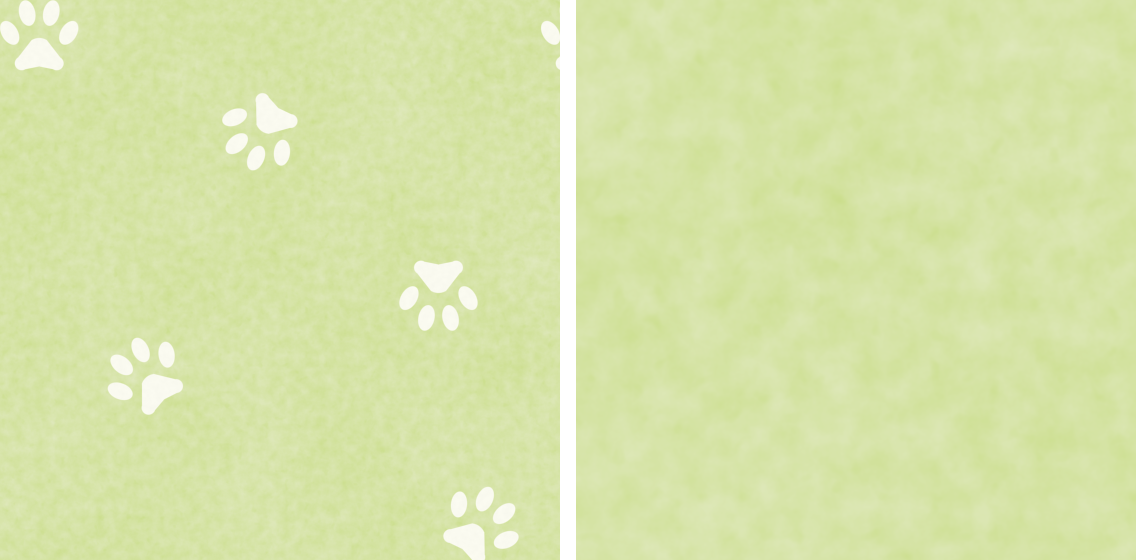
Left, the full canvas; right, a detail of the centre.
Write a WebGL 1 fragment shader that draws this pattern.

```glsl
precision highp float;
// Scattered cream paw prints on mottled pale green paper.
// Each paw is a mirrored distance field (two toes and half a pad), turned and
// placed in a loop that wraps sideways; the paper is layered gradient noise.

uniform vec2 u_resolution;

const float PAW_SIZE = 0.0703;    // half the width of a paw
const float REPEAT_X = 0.966;     // sideways period of the scatter
const int PAW_COUNT = 5;
const vec3 PAPER = vec3(0.838, 0.892, 0.650);
const vec3 PAPER_TINT = vec3(0.055, 0.028, 0.130);
const vec3 CREAM = vec3(0.980, 0.980, 0.940);

// Unit gradient for a lattice point
vec2 latticeGradient(vec2 cell) {
  vec3 h = fract(vec3(cell.xyx) * vec3(0.1031, 0.1030, 0.0973));
  h += dot(h, h.yzx + 33.33);
  float angle = 6.2832 * fract((h.x + h.y) * h.z);
  return vec2(cos(angle), sin(angle));
}

float gradientNoise(vec2 p) {
  vec2 cell = floor(p);
  vec2 f = p - cell;
  vec2 w = f * f * f * (f * (f * 6.0 - 15.0) + 10.0);
  vec2 e = vec2(1.0, 0.0);
  float a = dot(latticeGradient(cell), f);
  float b = dot(latticeGradient(cell + e), f - e);
  float c = dot(latticeGradient(cell + e.yx), f - e.yx);
  float d = dot(latticeGradient(cell + e.xx), f - e.xx);
  return mix(mix(a, b, w.x), mix(c, d, w.x), w.y);
}

float fractalNoise(vec2 p) {
  float sum = 0.0;
  float weight = 0.5;
  for (int i = 0; i < 4; i++) {
    sum += weight * gradientNoise(p);
    p = p * 2.03 + 17.3;
    weight *= 0.5;
  }
  return sum;
}

// Coordinates in a frame turned counterclockwise by angle
vec2 turn(vec2 p, float angle) {
  float c = cos(angle);
  float s = sin(angle);
  return vec2(c * p.x + s * p.y, c * p.y - s * p.x);
}

float ellipseDistance(vec2 p, vec2 radii) {
  float k = length(p / radii);
  return k * (k - 1.0) / max(length(p / (radii * radii)), 0.001);
}

// Capsule whose radius tapers from ra to rb
float taperDistance(vec2 p, vec2 a, vec2 b, float ra, float rb) {
  vec2 ab = b - a;
  float h = clamp(dot(p - a, ab) / dot(ab, ab), 0.0, 1.0);
  return length(p - a - ab * h) - mix(ra, rb, h);
}

// Upright paw, about one unit in each direction
float pawDistance(vec2 p) {
  p.x = abs(p.x);
  vec2 toe = vec2(0.205, 0.330);
  float outer = ellipseDistance(turn(p - vec2(0.75, 0.09), -0.54), toe);
  float inner = ellipseDistance(turn(p - vec2(0.306, 0.593), -0.22), toe);
  float pad = taperDistance(p, vec2(0.0, -0.41), vec2(0.445, -0.685), 0.37, 0.176);
  return min(pad, min(outer, inner));
}

// Centre (xy) and turn (z) of each paw
vec3 pawPlacement(int i) {
  if (i == 0) return vec3(0.070, 0.935, 0.0);
  if (i == 1) return vec3(0.465, 0.764, 2.50);
  if (i == 2) return vec3(0.783, 0.474, 3.1416);
  if (i == 3) return vec3(0.260, 0.329, 0.668);
  return vec3(0.858, 0.0625, -0.644);
}

float scatterDistance(vec2 uv) {
  float nearest = 1.0;
  for (int i = 0; i < PAW_COUNT; i++) {
    vec3 place = pawPlacement(i);
    vec2 offset = uv - place.xy;
    offset.x = mod(offset.x + 0.5 * REPEAT_X, REPEAT_X) - 0.5 * REPEAT_X;
    nearest = min(nearest, PAW_SIZE * pawDistance(turn(offset, place.z) / PAW_SIZE));
  }
  return nearest;
}

// Soft clouds, fine fibre and a few greener flecks
vec3 paperColour(vec2 uv) {
  float clouds = fractalNoise(uv * 4.0 + 5.7);
  float fibre = fractalNoise(uv * 48.0 + 31.0);
  float fleck = smoothstep(0.22, 0.55, gradientNoise(uv * 85.0 + 71.0));
  return PAPER + PAPER_TINT * (0.7 * clouds + 1.2 * fibre - 0.25 * fleck);
}

void main() {
  vec2 uv = gl_FragCoord.xy / u_resolution;
  float edge = max(0.0013, 0.8 / min(u_resolution.x, u_resolution.y));
  float ink = 1.0 - smoothstep(-edge, edge, scatterDistance(uv));
  vec3 cream = CREAM + 0.02 * fractalNoise(uv * 90.0);
  gl_FragColor = vec4(mix(paperColour(uv), cream, ink), 1.0);
}
```
